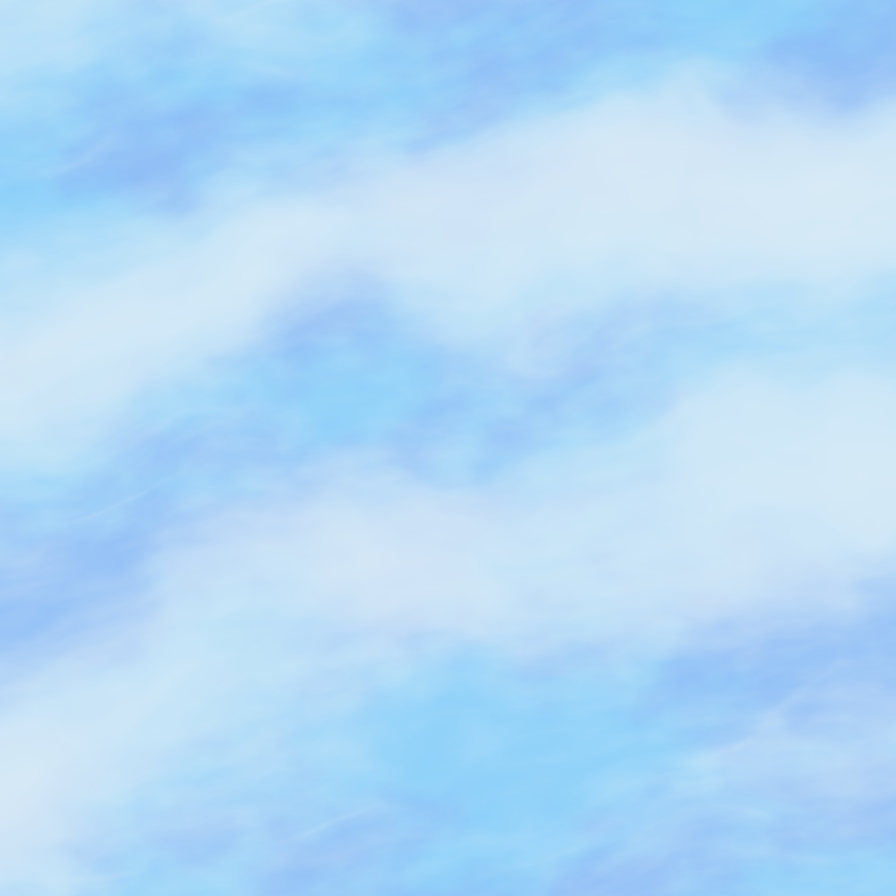
Reproduce this texture procedurally as a WebGL 1 fragment shader.

```glsl
precision highp float;
// Draws a soft watercolour sky: pale slanting clouds over blue washes.
uniform vec2 u_resolution;

const vec3 PERIWINKLE = vec3(0.50, 0.71, 0.965);
const vec3 AZURE = vec3(0.50, 0.80, 0.98);
const vec3 CLOUD = vec3(0.87, 0.928, 0.965);
const float BAND_START = 0.14;    // height of the main cloud at the left edge
const float BAND_SLOPE = 0.50;
const float BAND_FLATTEN = 0.55;  // how much the slope eases towards the top
const float BAND_PERIOD = 0.43;
const float BAND_STRENGTH = 0.27;
const float COVER = 0.57;         // mean amount of cloud
const float BILLOW = 0.36;        // strength of the irregular cloud shapes
const float WARP = 0.08;
const float STROKE_ANGLE = 0.2;
const float STROKE_STRENGTH = 0.13;
const float MOTTLE_STRENGTH = 0.07;
const float WISP_STRENGTH = 0.10;
const vec2 GLOW_CENTER = vec2(0.93, 0.70);
const vec2 GLOW_SIZE = vec2(0.30, 0.24);

vec2 gradientAt(vec2 cell) {
  float h = fract(sin(dot(cell, vec2(127.1, 311.7))) * 43758.55);
  float angle = 6.28318 * h;
  return vec2(cos(angle), sin(angle));
}

float gradientNoise(vec2 p) {
  vec2 i = floor(p);
  vec2 f = p - i;
  vec2 w = f * f * f * (f * (f * 6.0 - 15.0) + 10.0);
  vec2 e = vec2(1.0, 0.0);
  float a = dot(gradientAt(i), f);
  float b = dot(gradientAt(i + e.xy), f - e.xy);
  float c = dot(gradientAt(i + e.yx), f - e.yx);
  float d = dot(gradientAt(i + e.xx), f - e.xx);
  return mix(mix(a, b, w.x), mix(c, d, w.x), w.y);
}

float fbm(vec2 p) {
  float sum = 0.0;
  float amplitude = 1.0;
  for (int octave = 0; octave < 4; octave++) {
    sum += amplitude * gradientNoise(p);
    p = mat2(0.8, 0.6, -0.6, 0.8) * p * 2.03 + 7.3;
    amplitude *= 0.45;
  }
  return sum;
}

// Broad layout: fanned bands, a blue pool below, a glow and a darker top.
float cloudLayout(vec2 p) {
  float slope = BAND_SLOPE * (1.0 - BAND_FLATTEN * p.y);
  float height = p.y - BAND_START - slope * p.x - 0.03 * sin(5.0 * p.x);
  float bands = cos(6.28318 * max(height / BAND_PERIOD, -0.5));
  float fade = 1.0 - 0.4 * smoothstep(0.1, 0.5, height);
  vec2 g = (p - GLOW_CENTER) / GLOW_SIZE;
  float glow = exp(-dot(g, g));
  float upperShade = smoothstep(0.72, 1.0, p.y);
  return BAND_STRENGTH * fade * bands + 0.35 * glow - 0.2 * upperShade;
}

void main() {
  vec2 uv = gl_FragCoord.xy / u_resolution.y;

  // Brush coordinates follow the slant of the clouds.
  float c = cos(STROKE_ANGLE);
  float s = sin(STROKE_ANGLE);
  vec2 brush = vec2(c * uv.x + s * uv.y, c * uv.y - s * uv.x);

  // Large soft clouds with wandering edges.
  vec2 drift = vec2(fbm(uv * 2.6 + 3.1), fbm(uv * 2.6 + 19.7));
  vec2 warped = uv + WARP * drift;
  float billow = fbm(brush * vec2(2.4, 5.2) + 0.5 * drift + 11.4);
  float cover = COVER + cloudLayout(warped) + BILLOW * billow;

  // Fibres, mottling and thin curved wisps, clearest in the blue washes.
  float blueness = 1.0 - smoothstep(0.2, 1.0, cover);
  vec2 strokePoint = brush + 0.05 * drift;
  float strokes = fbm(strokePoint * vec2(13.0, 42.0) + 5.2);
  float mottle = fbm(uv * vec2(15.0, 20.0) + 71.5);
  float ridge = gradientNoise(strokePoint * vec2(2.5, 9.0) + 31.8);
  float wisp = exp(-900.0 * ridge * ridge)
             * smoothstep(0.0, 0.35, gradientNoise(uv * 5.0 + 43.6));
  float detail = STROKE_STRENGTH * strokes + MOTTLE_STRENGTH * mottle;
  cover += (0.35 + 0.65 * blueness) * detail;
  cover += blueness * WISP_STRENGTH * wisp;

  // Pigment drifts between violet and cyan under the cloud white.
  float hue = fbm(brush * vec2(2.6, 5.0) + 57.9) + 0.25 * mottle;
  vec3 pigment = mix(PERIWINKLE, AZURE, smoothstep(-0.4, 0.3, hue));

  // Soft shoulders keep detail alive in the palest and deepest washes.
  float white = 0.5 + 0.5 * (cover - 0.5) / sqrt(0.18 + pow(cover - 0.5, 2.0));
  gl_FragColor = vec4(mix(pigment, CLOUD, white), 1.0);
}
```
